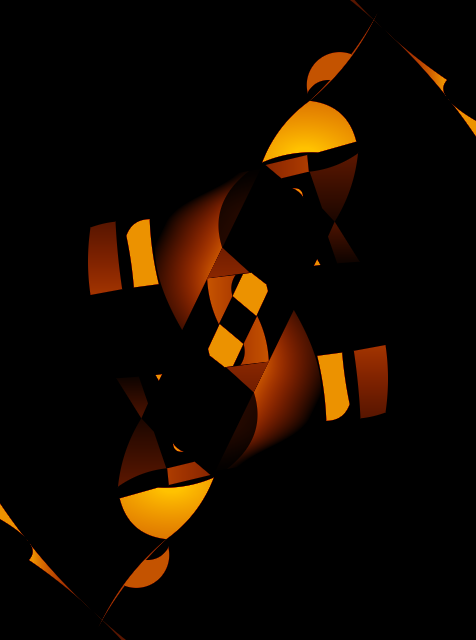
A WebGL 1 fragment shader for this background:

```glsl
precision highp float;
// Glowing amber shards and curved blades on black, in half-turn symmetry.

uniform vec2 u_resolution;

const float SPAN = 768.0;     // design units along the canvas height
const float GOLD = 1.02;      // heat levels, hottest to coolest
const float AMBER = 0.925;
const float COPPER = 0.77;
const float RUST = 0.54;
const float EMBER = 0.35;
const float SOOT = 0.04;
const float GREEN_BASE = 0.24; // green share of red in cool tones
const float GREEN_HOT = 0.52;  // extra green share in hot tones

// Signed distance to a bowed edge a-b; negative on its right side.
// A positive bow bulges outward, to the left of the direction of travel.
float edge(vec2 p, vec2 a, vec2 b, float bow) {
  float len = distance(a, b);
  vec2 dir = (b - a) / len;
  float t = dot(p - a, dir) / len;
  float slope = 4.0 * bow * (1.0 - 2.0 * t) / len;
  float rise = dot(p - a, vec2(-dir.y, dir.x)) - 4.0 * bow * t * (1.0 - t);
  return rise / sqrt(1.0 + slope * slope);
}

// Clockwise shapes with one bow per edge.
float tri(vec2 p, vec2 a, vec2 b, vec2 c, vec3 bow) {
  return max(max(edge(p, a, b, bow.x), edge(p, b, c, bow.y)), edge(p, c, a, bow.z));
}

float quad(vec2 p, vec2 a, vec2 b, vec2 c, vec2 d, vec4 bow) {
  return max(max(edge(p, a, b, bow.x), edge(p, b, c, bow.y)),
             max(edge(p, c, d, bow.z), edge(p, d, a, bow.w)));
}

// Antialiased coverage of a signed distance.
float cover(float d) {
  return clamp(0.5 - d * u_resolution.y / SPAN, 0.0, 1.0);
}

float ramp(float lo, float hi, float x) {
  return clamp((x - lo) / (hi - lo), 0.0, 1.0);
}

// Wide blade, hot along its straight side and fading outward.
float blade(vec2 p) {
  vec2 top = vec2(27.0, 181.0), tip = vec2(-67.0, -12.0);
  float side = edge(p, top, tip, 0.0);
  float t = dot(p - tip, top - tip) / dot(top - tip, top - tip);
  float reach = 74.0 - 55.0 * smoothstep(0.5, 1.0, t);
  float glow = pow(clamp(1.0 + side / reach, 0.0, 1.0), 0.8);
  glow *= smoothstep(-0.25, 0.4, t) * (1.0 - smoothstep(0.7, 1.05, t));
  float shade = cover(edge(p, vec2(-19.0, 87.0), vec2(-1.0, 166.0), 12.0));
  float shape = max(side, edge(p, tip, top, 80.0));
  return cover(shape) * COPPER * glow * mix(1.0, 0.18, shade);
}

// Hooked arm: hairline stem, half disc and barbed end.
float arm(vec2 p) {
  vec2 elbow = vec2(163.0, 360.0), root = vec2(86.0, 263.0);
  float stem = edge(p, elbow, root, 6.5);
  float hair = max(stem, -edge(p, elbow, root, 4.5));
  float disc = max(length(p - vec2(122.0, 282.0)) - 39.5, stem);
  disc = max(disc, edge(p, vec2(111.0, 288.0), vec2(83.0, 272.0), -5.0));
  float barb = tri(p, elbow, vec2(251.0, 288.0), vec2(248.0, 271.0), vec3(-2.6, -3.0, -2.6));
  float h = max(cover(hair) * 0.68, cover(disc) * COPPER);
  return max(h, cover(barb) * mix(EMBER, AMBER, ramp(170.0, 246.0, p.x)));
}

// Bowl with the small facets and wing below it.
float head(vec2 p) {
  float bowl = quad(p, vec2(29.0, 189.0), vec2(86.0, 263.0), vec2(142.0, 214.0),
                    vec2(96.0, 201.0), vec4(7.0, 13.0, 0.0, -4.0));
  float h = cover(bowl) * (GOLD - 0.0023 * length((p - vec2(80.0, 198.0)) * vec2(0.6, 1.0)));
  float facet = quad(p, vec2(33.0, 186.0), vec2(83.0, 198.0), vec2(85.0, 178.0),
                     vec2(52.0, 170.0), vec4(0.0));
  h = max(h, cover(facet) * mix(RUST, 0.68, ramp(35.0, 85.0, p.x)));
  float wing = quad(p, vec2(86.0, 178.0), vec2(144.0, 200.0), vec2(116.0, 118.0),
                    vec2(101.0, 134.0), vec4(-4.0, 5.0, 0.0, 0.0));
  h = max(h, cover(wing) * mix(0.1, EMBER, ramp(118.0, 195.0, p.y)));
  float tail = quad(p, vec2(116.0, 118.0), vec2(146.0, 70.0), vec2(119.0, 68.0),
                    vec2(108.0, 100.0), vec4(0.0));
  h = max(h, cover(tail) * mix(SOOT, 0.28, ramp(66.0, 112.0, p.y)));
  float spark = tri(p, vec2(95.0, 73.0), vec2(99.0, 66.0), vec2(91.0, 65.0), vec3(0.0));
  vec2 hornA = vec2(66.0, 158.0), hornB = vec2(78.0, 148.0);
  float crescent = max(edge(p, hornA, hornB, 4.0), edge(p, hornB, hornA, -1.0));
  return max(h, cover(min(spark, crescent)) * AMBER);
}

// Central hexagon, leaf and triangle.
float core(vec2 p) {
  float gem = quad(p, vec2(-6.6, 28.7), vec2(9.2, 62.0), vec2(38.2, 39.4),
                   vec2(22.0, 4.7), vec4(0.0));
  gem = max(gem, edge(p, vec2(6.0, 55.3), vec2(16.0, 56.7), 0.0));
  gem = max(gem, edge(p, vec2(34.0, 42.7), vec2(36.0, 34.7), 0.0));
  float leaf = quad(p, vec2(-37.0, 50.0), vec2(-3.0, 54.0), vec2(-6.6, 28.7),
                    vec2(-23.0, -5.0), vec4(0.0, -3.0, 0.0, 3.0));
  float wedge = tri(p, vec2(-19.0, 87.0), vec2(14.0, 57.0), vec2(-37.0, 50.0), vec3(0.0));
  float h = max(cover(gem) * AMBER, cover(leaf) * mix(COPPER, 0.68, ramp(-35.0, -5.0, p.x)));
  return max(h, cover(wedge) * mix(RUST, 0.44, ramp(50.0, 87.0, p.y)));
}

// Pair of upright panels at the side.
float panels(vec2 p) {
  float outer = quad(p, vec2(-177.0, 111.0), vec2(-147.0, 118.0), vec2(-139.0, 37.0),
                     vec2(-177.0, 30.0), vec4(1.0, -1.0, 0.0, 3.0));
  float inner = quad(p, vec2(-134.0, 101.0), vec2(-106.0, 121.0), vec2(-95.0, 43.0),
                     vec2(-125.0, 39.0), vec4(6.0, -2.0, 0.0, -1.0));
  return max(cover(inner) * AMBER, cover(outer) * mix(0.64, EMBER, ramp(30.0, 115.0, p.y)));
}

float motif(vec2 p) {
  return max(max(blade(p), arm(p)), max(head(p), max(core(p), panels(p))));
}

void main() {
  vec2 p = (gl_FragCoord.xy - 0.5 * u_resolution) * SPAN / u_resolution.y;
  float heat = min(max(motif(p), motif(-p)), 1.0);
  float green = heat * (GREEN_BASE + GREEN_HOT * pow(heat, 4.0));
  gl_FragColor = vec4(heat, green, 0.0, 1.0);
}
```
